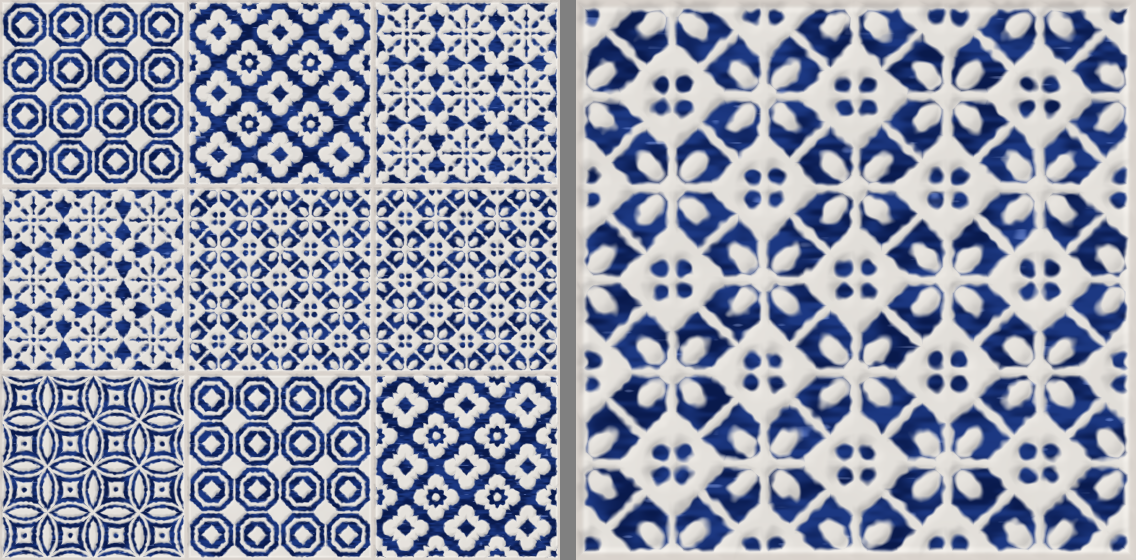
Left, the full canvas; right, a detail of the centre.
Write a Shadertoy shader that draws this pattern.

```glsl
// Three by three patchwork of embossed white tiles with worn cobalt glaze ornaments.
#define TILES 3.0
#define TILE_SIZE 256.0
#define GLAZE_HALF 123.0
#define EDGE_WEAR 2.0
#define SOFTNESS 1.0
#define RELIEF 0.14
#define CLAY vec3(0.895, 0.882, 0.862)
#define GROUT vec3(0.85, 0.825, 0.80)
#define BLUE_DARK vec3(0.035, 0.10, 0.30)
#define BLUE_LIGHT vec3(0.11, 0.22, 0.51)

float hash(vec2 p) {
    vec3 h = fract(p.xyx * vec3(0.1031, 0.1030, 0.0973));
    h += dot(h, h.yzx + 33.33);
    return fract((h.x + h.y) * h.z);
}

float noise(vec2 p) {
    vec2 i = floor(p), f = fract(p);
    f = f * f * (3.0 - 2.0 * f);
    return mix(mix(hash(i), hash(i + vec2(1, 0)), f.x),
               mix(hash(i + vec2(0, 1)), hash(i + vec2(1, 1)), f.x), f.y);
}

vec2 repeatCentered(vec2 p, float period) {
    return p - period * round(p / period);
}

vec2 sortDown(vec2 p) { return p.x < p.y ? p.yx : p; }

// Ornaments return a distance, negative inside the blue glaze.
float octagon(vec2 a, float r) { return max(a.x, (a.x + a.y) * 0.7071 - r * 0.04) - r; }

float octagonRings(vec2 p) {
    vec2 a = sortDown(abs(repeatCentered(p - 31.25, 62.5)));
    float ring = max(octagon(a, 29.5), -octagon(a, 23.5));
    float core = max(octagon(a, 18.0), (13.5 - a.x - a.y) * 0.7071);
    return min(ring, core);
}

// Diamond-shaped cells: z is 1 in the cells offset by half a period.
vec3 diamondCell(vec2 p, float period) {
    vec2 q = repeatCentered(p, period);
    float odd = step(period * 0.5, abs(q.x) + abs(q.y));
    return vec3(odd > 0.5 ? abs(q) - period * 0.5 : q, odd);
}

float scallopedLattice(vec2 p) {
    vec3 cell = diamondCell(p, 84.0);
    vec2 a = sortDown(abs(cell.xy));
    float medallion = min(length(a - vec2(20, 0)) - 11.5, a.x - 17.0);
    float r = length(a);
    float flower = max(r - 12.5 - 1.5 * cos(8.0 * atan(a.y, a.x + 1e-4)), 5.5 - r);
    float diamond = (a.x + a.y - 11.5) * 0.7071;
    return min(-medallion, cell.z > 0.5 ? flower : diamond);
}

float cloverStars(vec2 p) {
    vec2 q = abs(repeatCentered(p - 41.0, 82.0));
    vec2 a = sortDown(q);
    float bell = min(length(a - vec2(20, 0)) - 11.0, (a.y + abs(a.x - 24.0) * 0.7 - 11.0) * 0.8);
    bell = max(bell, 8.0 - length(q - 9.0));
    bell = max(bell, 5.0 - a.x);
    // Star of leaves and arrows between the clovers
    vec2 s = sortDown(41.0 - q);
    float u = (s.x + s.y) * 0.7071, v = (s.x - s.y) * 0.7071;
    float leaves = min(length(vec2((u - 17.0) * 0.5, v)) - 3.0,
                       length(vec2((u - 31.0) * 0.65, v)) - 3.0);
    float arrow = min(max(s.y - 1.1, abs(s.x - 20.0) - 12.0),
                      s.y + abs(s.x - 20.0) * 0.6 - 3.6);
    return min(min(bell, length(s) - 2.8), min(leaves, arrow));
}

float petalCheck(vec2 p) {
    vec2 a = sortDown(abs(diamondCell(p, 84.0).xy));
    float dots = length((a - 5.2) * vec2(0.9, 1.0)) - 3.4;
    vec2 f = vec2(42.0 - a.x, a.y);
    float u = (f.x + f.y) * 0.7071, v = abs(f.x - f.y) * 0.7071;
    float block = max(max(v - 11.0, u - 27.5), 6.0 - u);
    float petal = length(vec2((u - 13.5) * 0.6, v)) - 4.8;
    float slit = 2.4 - min(f.x, f.y);
    return min(dots, max(block, max(-petal, slit)));
}

float linkedCircles(vec2 p) {
    vec2 q = sortDown(abs(repeatCentered(p - 31.5, 63.0)));
    float arc = length(q - vec2(63, 0)) - 44.55;
    float lens = abs(arc + 4.3) - 2.0;
    float frame = abs(arc - 5.2) - 3.0;
    return min(min(lens, frame), length(q) - 3.2);
}

float ornament(int kind, vec2 p) {
    float d = kind == 0 ? octagonRings(p) : kind == 1 ? scallopedLattice(p)
            : kind == 2 ? cloverStars(p) : kind == 3 ? petalCheck(p) : linkedCircles(p);
    return max(d, max(abs(p.x), abs(p.y)) - GLAZE_HALF);
}

void mainImage(out vec4 fragColor, in vec2 fragCoord) {
    const int LAYOUT[9] = int[9](4, 0, 1, 2, 3, 3, 0, 1, 2);
    vec2 uv = fragCoord / iResolution.xy;
    vec2 tile = min(floor(uv * TILES), TILES - 1.0);
    vec2 p = (uv * TILES - tile - 0.5) * TILE_SIZE;
    vec2 grain = uv * TILES * TILE_SIZE;
    float aa = 0.5 * TILES * TILE_SIZE / iResolution.y + SOFTNESS;
    int kind = LAYOUT[int(tile.y) * 3 + int(tile.x)];

    // Hand-pressed edge and relief lit from the upper left
    float d = ornament(kind, p) + EDGE_WEAR * (noise(grain * 0.28) - 0.5);
    float slope = ornament(kind, p + vec2(-2, 2)) - ornament(kind, p - vec2(-2, 2));
    float relief = clamp(slope / 5.0, -1.0, 1.0) * smoothstep(6.0, 1.0, abs(d));

    // Tile body, bevel and grout
    float rim = max(abs(p.x), abs(p.y)) - 125.0;
    vec3 col = CLAY + 0.02 * (noise(grain * 0.05) - 0.5) + 0.012 * (hash(tile + 7.0) - 0.5);
    col += 0.04 * smoothstep(2.5, 0.0, abs(rim + 1.5));
    col = mix(col, GROUT, smoothstep(-aa, aa, rim));
    col -= RELIEF * vec3(1.0, 0.98, 0.92) * max(relief, 0.0) - 0.03 * max(-relief, 0.0);

    // Brushed glaze with pooled and thin patches
    float brush = 0.55 * noise(grain * vec2(0.05, 0.09)) + 0.45 * noise(grain * vec2(0.12, 0.4) + 40.0);
    vec3 glaze = mix(BLUE_DARK, BLUE_LIGHT, smoothstep(0.2, 0.8, brush + 0.12 * (hash(tile) - 0.5)));
    glaze += 0.22 * smoothstep(0.86, 1.0, noise(grain * vec2(0.1, 0.3) + 90.0));
    col = mix(col, glaze, smoothstep(aa, -aa, d));
    fragColor = vec4(clamp(col, 0.0, 1.0), 1.0);
}
```
